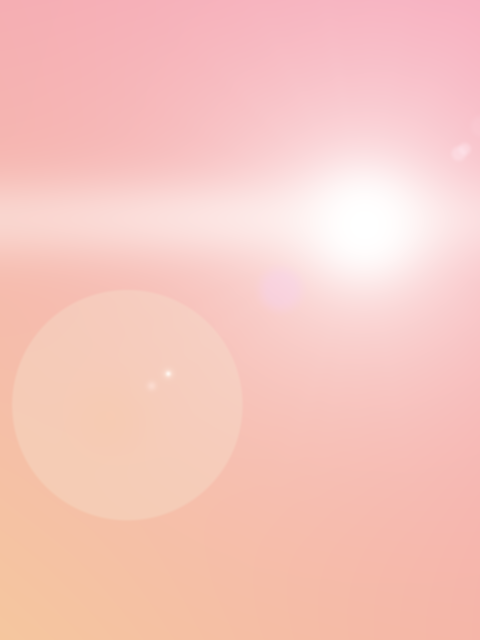
This background is drawn by a WebGL 2 fragment shader. Its source:

```glsl
#version 300 es
precision highp float;
// A soft lens flare over a peach and pink gradient: a white sun with a wide
// halo and a horizontal beam, a large pale disc, small ghosts and sparks.
// Each light is a falloff of distance, blended over a four-corner gradient.

uniform vec2 u_resolution;
out vec4 fragColor;

float hash(float n) {
    n = fract(n * 0.1031);
    n *= n + 33.33;
    return fract(n * (n + n));
}

// Smooth noise around a circle, closed after the given number of cells
float ringNoise(float turn, float cells) {
    float x = turn * cells;
    float i = floor(x);
    return mix(hash(mod(i, cells)), hash(mod(i + 1.0, cells)), smoothstep(0.0, 1.0, x - i));
}

// Bell-shaped falloff, one at the centre
float bell(float d, float width) {
    return exp(-d * d / (width * width));
}

// Filled circle with a soft rim
float disc(vec2 p, vec2 centre, float radius, float blur) {
    return 1.0 - smoothstep(radius - blur, radius + blur, length(p - centre));
}

void main() {
    vec2 uv = gl_FragCoord.xy / u_resolution;
    vec2 p = gl_FragCoord.xy / u_resolution.y;

    // Background: orange at the lower left, rose at the upper right
    vec3 low = mix(vec3(0.96, 0.775, 0.615), vec3(0.96, 0.70, 0.645), uv.x);
    vec3 high = mix(vec3(0.96, 0.67, 0.69), vec3(0.965, 0.645, 0.72), uv.x);
    vec3 color = mix(low, high, uv.y);

    // Halo with faint rays
    vec2 fromSun = p - vec2(0.570, 0.648);
    float sunDistance = length(fromSun);
    float turn = atan(fromSun.y, fromSun.x) / 6.2831853 + 0.5;
    float rays = 1.0 + 0.04 * (ringNoise(turn, 90.0) - 0.5) * smoothstep(0.1, 0.3, sunDistance);
    color = mix(color, vec3(1.0), exp(-sunDistance / 0.2) * rays);

    // Beam, strongest to the left of the sun
    float beamStrength = mix(0.42, 0.55, smoothstep(0.0, 0.4, p.x));
    beamStrength *= 1.0 - 0.35 * smoothstep(0.57, 0.75, p.x);
    color = mix(color, vec3(1.0, 0.99, 0.98), beamStrength * bell(p.y - 0.658, 0.065));

    // Large cream disc with a warm heart
    vec2 discCentre = vec2(0.199, 0.367);
    color = mix(color, vec3(0.96, 0.88, 0.80), 0.38 * disc(p, discCentre, 0.180, 0.003));
    color = mix(color, vec3(0.98, 0.79, 0.64), 0.25 * bell(length(p - vec2(0.170, 0.348)), 0.06));

    // Lilac ghost below the sun, and a pale pair at the right edge
    color = mix(color, vec3(0.97, 0.82, 0.93), 0.45 * disc(p, vec2(0.439, 0.548), 0.032, 0.014));
    color = mix(color, vec3(1.0, 0.92, 0.95), 0.38 * disc(p, vec2(0.717, 0.760), 0.011, 0.005));
    color = mix(color, vec3(1.0, 0.92, 0.95), 0.38 * disc(p, vec2(0.726, 0.767), 0.009, 0.005));
    color = mix(color, vec3(1.0, 0.88, 0.92), 0.15 * disc(p, vec2(0.752, 0.803), 0.016, 0.006));

    // Sparks inside the disc
    float spark = length(p - vec2(0.263, 0.416));
    color = mix(color, vec3(1.0), bell(spark, 0.0036));
    color = mix(color, vec3(1.0, 0.93, 0.88), 0.5 * bell(spark, 0.008));
    color = mix(color, vec3(1.0, 0.90, 0.87), 0.55 * bell(length(p - vec2(0.237, 0.397)), 0.007));

    // White core of the sun
    color = mix(color, vec3(1.0), bell(sunDistance, 0.075));

    fragColor = vec4(color, 1.0);
}
```
